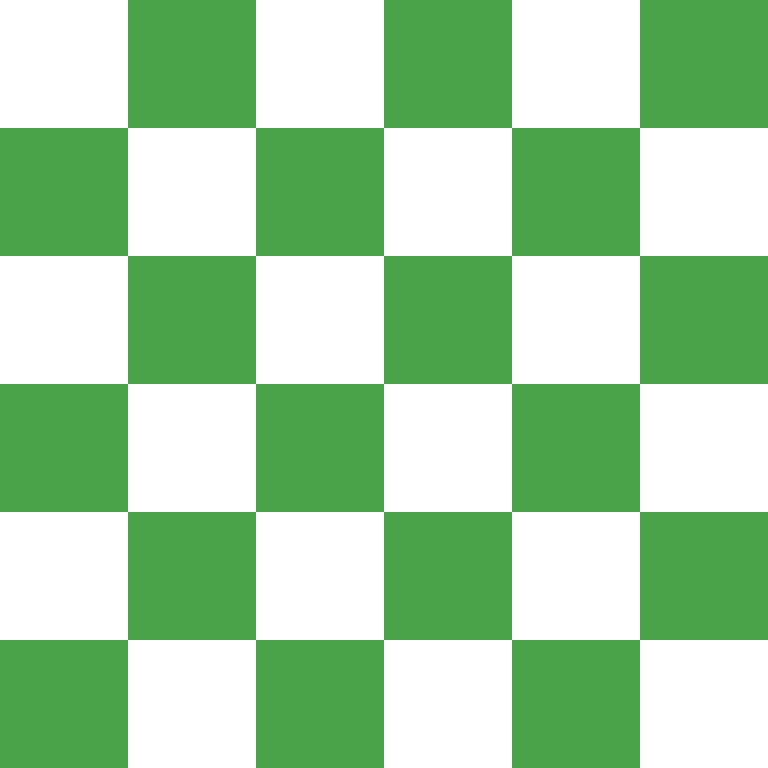
A WebGL 1 fragment shader for this pattern:

```glsl
precision highp float;
// Checkerboard of flat green and white squares, six across and six down.

#define CELLS 6.0                        // squares along each side
#define EDGE_PIXELS 0.667                // width of the smoothed edge
#define GREEN vec3(0.292, 0.64, 0.288)
#define WHITE vec3(1.0)

uniform vec2 u_resolution;

// Signed distance to the nearest cell edge: positive in even cells, negative in odd.
vec2 stripeDistance(vec2 p) {
    return 0.5 - abs(mod(p + 0.5, 2.0) - 1.0);
}

void main() {
    vec2 cell = CELLS * gl_FragCoord.xy / u_resolution;
    vec2 halfEdge = 0.5 * EDGE_PIXELS * CELLS / u_resolution;

    // The product of two smoothed square waves gives the checks.
    vec2 wave = clamp(stripeDistance(cell) / halfEdge, -1.0, 1.0);
    float greenAmount = 0.5 + 0.5 * wave.x * wave.y;

    gl_FragColor = vec4(mix(WHITE, GREEN, greenAmount), 1.0);
}
```
